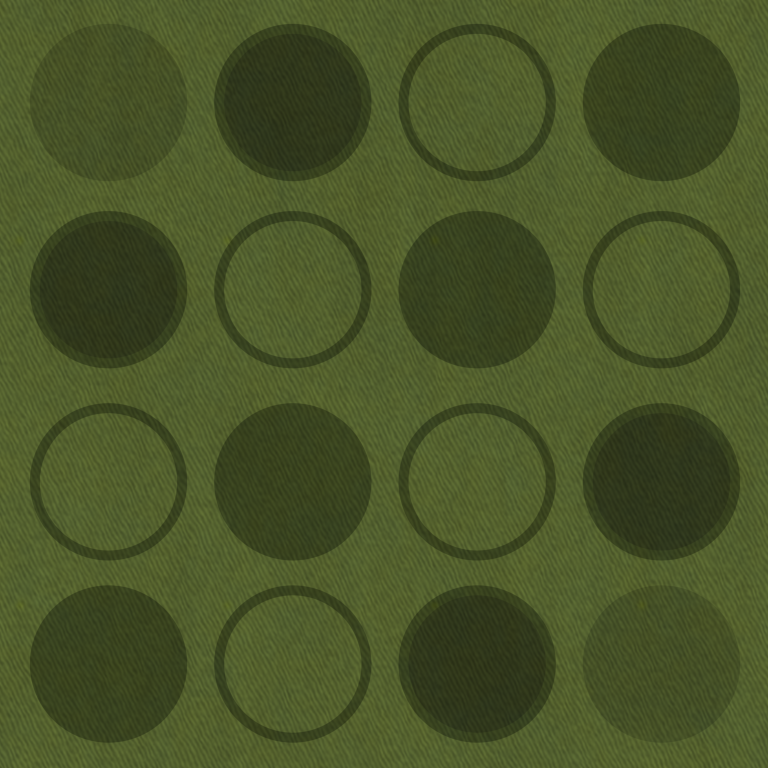
Write a Shadertoy shader that draws this pattern.

```glsl
// Four by four discs and rings printed in dark tones on olive twill cloth.
#define PITCH vec2(0.2400, 0.2437)
#define FIRST_CENTRE vec2(0.1413, 0.1354)
#define RADIUS 0.1024
#define RIM_WIDTH 0.0130
#define ROW_SLIP 0.0065
#define TWILL_COUNT 150.0
#define TWILL_DEPTH 0.075
#define GRAIN_DEPTH 0.13
#define GROUND vec3(0.324, 0.375, 0.178)
#define FAINT_INK vec3(0.272, 0.316, 0.150)
#define INK vec3(0.220, 0.260, 0.120)
#define DEEP_INK vec3(0.186, 0.216, 0.106)

float hash(vec2 p) {
    vec3 q = fract(vec3(p.xyx) * 0.1031);
    q += dot(q, q.yzx + 33.33);
    return fract((q.x + q.y) * q.z);
}

float noise(vec2 p) {
    vec2 cell = floor(p), f = fract(p);
    f = f * f * (3.0 - 2.0 * f);
    float low = mix(hash(cell), hash(cell + vec2(1, 0)), f.x);
    float high = mix(hash(cell + vec2(0, 1)), hash(cell + vec2(1, 1)), f.x);
    return mix(low, high, f.y);
}

// Antialiased coverage of a disc, given the distance from its centre.
float disc(float dist, float radius, float pixel) {
    return 1.0 - smoothstep(-pixel, pixel, dist - radius);
}

// The motif depends on how far its cell lies from the rising diagonal.
vec3 printedColour(vec2 p, float pixel) {
    vec2 cell = clamp(floor((p - FIRST_CENTRE) / PITCH + 0.5), 0.0, 3.0);
    vec2 centre = FIRST_CENTRE + cell * PITCH;
    centre.y -= cell.y == 1.0 ? ROW_SLIP : 0.0;
    float dist = length(p - centre);
    float kind = abs(cell.y - cell.x);

    vec3 rim = kind > 2.5 ? FAINT_INK : INK;
    vec3 core = kind < 0.5 ? INK : kind < 1.5 ? GROUND : kind < 2.5 ? DEEP_INK : FAINT_INK;
    vec3 colour = mix(GROUND, rim, disc(dist, RADIUS, pixel));
    return mix(colour, core, disc(dist, RADIUS - RIM_WIDTH, pixel));
}

// Brightness of the cloth: steep twill ribs, yarn grain and soft streaks.
float clothShade(vec2 p) {
    float wobble = noise(p * vec2(90.0, 45.0)) - 0.5;
    float across = (p.x + 0.5 * p.y) * TWILL_COUNT + 0.5 * wobble;
    float rib = sin(6.2832 * across) * (0.6 + 0.8 * noise(p * 110.0));
    float yarn = noise(vec2(across * 2.0, p.y * 190.0)) - 0.5;
    float fibre = noise(p * vec2(420.0, 300.0) + 17.0) - 0.5;
    float streak = noise(p * vec2(38.0, 5.0)) - 0.5;
    float cloud = noise(p * 9.0 + 4.0) - 0.5;
    return 1.0 + TWILL_DEPTH * rib + GRAIN_DEPTH * (yarn + 0.5 * fibre)
         + 0.05 * streak + 0.04 * cloud;
}

// Faint warm and cool dye patches, with small yellow flecks on a loose lattice.
vec3 dyeTint(vec2 p) {
    float patches = noise(p * vec2(24.0, 16.0)) + noise(p * 60.0 + 8.0) - 1.0;
    vec2 tile = vec2(0.27, 0.475);
    vec2 offset = mod(p - vec2(0.026, 0.212) + 0.5 * tile, tile) - 0.5 * tile;
    float fleck = exp(-dot(offset, offset) / 0.00003);
    return vec3(0.007, 0.001, -0.010) * patches + vec3(0.025, 0.025, -0.025) * fleck;
}

void mainImage(out vec4 fragColor, in vec2 fragCoord) {
    vec2 p = fragCoord / iResolution.y;
    float pixel = 0.75 / iResolution.y;
    vec3 colour = printedColour(p, pixel) * clothShade(p) + dyeTint(p);
    fragColor = vec4(clamp(colour, 0.0, 1.0), 1.0);
}
```
